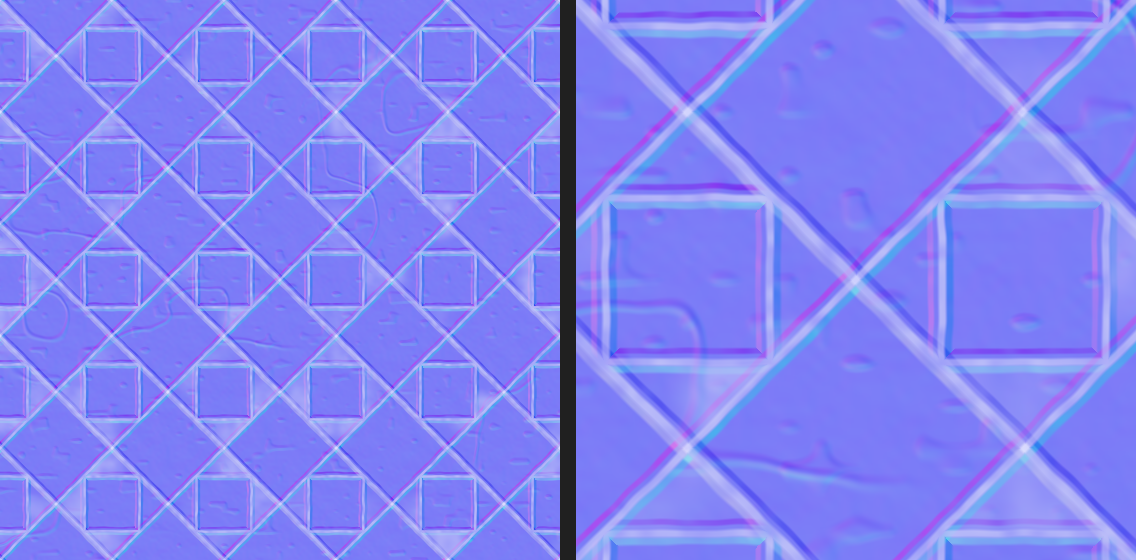
Left, the full canvas; right, a detail of the centre.
A WebGL 2 fragment shader for this texture map:

```glsl
#version 300 es
precision highp float;

uniform vec2 u_resolution;
out vec4 fragColor;

const float REPEATS = 5.0;
const float SQUARE_HALF = 0.245;
const float DIAG = 0.70710678;
const vec3 FLAT_COLOR = vec3(0.485, 0.485, 0.97);
const vec3 GROUT_COLOR = vec3(0.76, 0.77, 0.975);

float hash(vec2 p) {
    vec3 q = fract(vec3(p.xyx) * 0.1031);
    q += dot(q, q.yzx + 33.33);
    return fract((q.x + q.y) * q.z);
}

float noise(vec2 p) {
    vec2 i = floor(p);
    vec2 f = fract(p);
    f = f * f * (3.0 - 2.0 * f);
    float low = mix(hash(i), hash(i + vec2(1.0, 0.0)), f.x);
    float high = mix(hash(i + vec2(0.0, 1.0)), hash(i + 1.0), f.x);
    return mix(low, high, f.y);
}

// Signed offset from the nearest integer
float nearest(float x) {
    return fract(x + 0.5) - 0.5;
}

// Height of the worn tile face: undulation, pits and sparse cracks
float surfaceHeight(vec2 p) {
    float h = 0.0012 * noise(p * 9.0) + 0.0004 * noise(p * 31.0);
    h -= 0.0018 * smoothstep(0.78, 0.95, noise(p * vec2(10.0, 16.0) + 5.0));
    vec2 bent = p + 0.10 * noise(p * 6.0);
    float crack = 1.0 - smoothstep(0.0, 0.035, abs(noise(bent * 2.2 + 17.0) - 0.5));
    float cracked = smoothstep(0.64, 0.76, noise(p * 0.9 + 40.0));
    return h - 0.0022 * crack * cracked;
}

vec2 surfaceSlope(vec2 p) {
    float e = 0.012;
    float dx = surfaceHeight(p + vec2(e, 0.0)) - surfaceHeight(p - vec2(e, 0.0));
    float dy = surfaceHeight(p + vec2(0.0, e)) - surfaceHeight(p - vec2(0.0, e));
    return -vec2(dx, dy) / (2.0 * e);
}

// Tilt of the tile edges on both sides of a joint
vec2 bevelSlope(float dist, vec2 normal, float strength) {
    vec2 facing = dist > 0.0 ? -normal : normal;
    float broad = step(0.0, dot(facing, vec2(-0.5, 0.8)));
    float center = mix(0.034, 0.022, broad);
    float halfWidth = mix(0.013, 0.017, broad);
    float band = 1.0 - smoothstep(0.3 * halfWidth, halfWidth, abs(abs(dist) - center));
    return facing * band * strength;
}

float groutLine(float dist, float halfWidth) {
    return 1.0 - smoothstep(halfWidth - 0.006, halfWidth + 0.006, abs(dist));
}

void main() {
    vec2 p = gl_FragCoord.xy / u_resolution * REPEATS;
    float wobble = 0.007 * (noise(p * 13.0) - 0.5);
    float wear = 0.65 + 0.6 * noise(p * 24.0 + 9.0);

    // Diagonal lattice
    float rising = nearest(p.x - p.y) * DIAG + wobble;
    float falling = nearest(p.x + p.y) * DIAG + wobble;

    // Square inset in every second diamond
    vec2 q = vec2(nearest(p.x), fract(p.y) - 0.5);
    vec2 a = abs(q);
    float square = max(a.x, a.y) - SQUARE_HALF + wobble;
    vec2 squareNormal = a.x > a.y ? vec2(sign(q.x), 0.0) : vec2(0.0, sign(q.y));
    float insideDiamond = 1.0 - smoothstep(0.49, 0.51, a.x + a.y);

    // Edge and surface tilt
    vec2 slope = bevelSlope(rising, vec2(DIAG, -DIAG), 0.22);
    slope += bevelSlope(falling, vec2(DIAG), 0.19);
    slope += bevelSlope(square, squareNormal, 0.18) * insideDiamond;
    slope = slope * wear + surfaceSlope(p);
    vec3 color = FLAT_COLOR + vec3(slope, -0.12 * length(slope));

    // Pale dust in the corner triangles
    float triangle = insideDiamond * smoothstep(0.0, 0.02, square);
    float dust = smoothstep(0.42, 0.85, noise(p * 2.3 + 3.0)) * (0.6 + 0.6 * noise(p * 14.0));
    color = mix(color, GROUT_COLOR, 0.55 * dust * triangle);

    // Grout, brightest where joints cross
    float risingGrout = groutLine(rising, 0.011);
    float fallingGrout = groutLine(falling, 0.013);
    float squareGrout = groutLine(square, 0.011) * insideDiamond;
    float grout = max(max(risingGrout, fallingGrout), squareGrout);
    color = mix(color, GROUT_COLOR, grout * clamp(0.72 * wear, 0.0, 0.9));
    color += vec3(0.14, 0.14, 0.02) * risingGrout * fallingGrout;

    fragColor = vec4(clamp(color, 0.0, 1.0), 1.0);
}
```
